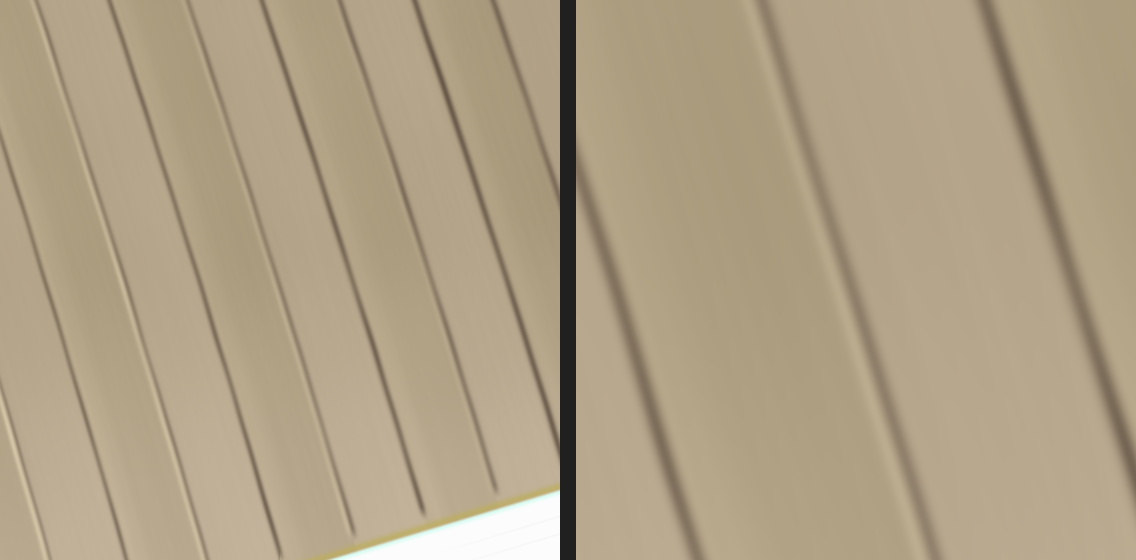
Left: the whole. Right: its middle third, enlarged.
Give the GLSL for this texture, as a WebGL 1 fragment shader.

```glsl
precision highp float;
// Slanted beige cladding boards that alternate in tone, parted by soft seams
// with a lit lip and a shadow, ending at a bright strip in the lower right.
// Seams come from a slightly fanned, bowed coordinate; noise varies their wear.

uniform vec2 u_resolution;

const float PITCH = 0.1361;
const vec3 BOARD_LIGHT = vec3(0.705, 0.642, 0.536);
const vec3 BOARD_DARK  = vec3(0.673, 0.612, 0.497);
const vec3 SEAM_SHADOW = vec3(0.405, 0.345, 0.285);
const vec3 SEAM_LIP    = vec3(0.835, 0.775, 0.655);
const vec3 RIM_OLIVE   = vec3(0.74, 0.68, 0.37);
const vec3 GLARE       = vec3(0.99, 0.99, 0.99);
const vec3 GLARE_CYAN  = vec3(0.86, 0.99, 0.95);

float hash(float n) {
  return fract(sin(n * 12.99 + 4.1) * 437.58);
}

vec2 gradientAt(vec2 cell) {
  float angle = 6.2832 * fract(sin(dot(cell, vec2(127.1, 311.7))) * 4375.85);
  return vec2(cos(angle), sin(angle));
}

// Gradient noise, roughly -0.7 to 0.7
float noise(vec2 p) {
  vec2 i = floor(p);
  vec2 f = p - i;
  vec2 w = f * f * f * (f * (f * 6.0 - 15.0) + 10.0);
  vec2 r = vec2(1.0, 0.0);
  float low  = mix(dot(gradientAt(i), f), dot(gradientAt(i + r), f - r), w.x);
  float high = mix(dot(gradientAt(i + r.yx), f - r.yx),
                   dot(gradientAt(i + r.xx), f - r.xx), w.x);
  return mix(low, high, w.y);
}

// Soft line profile centred on zero
float ridge(float x, float width) {
  return exp(-x * x / (width * width));
}

// Tone of one board; across runs from 0 to 1 between its seams
vec3 boardColor(float index, float across) {
  float odd = mod(index, 2.0);
  vec3 color = mix(BOARD_LIGHT, BOARD_DARK, odd);
  float slope = mix(0.012, -0.012, odd) * (across - 0.5);
  float softBand = 0.022 * odd * ridge(across - 0.15, 0.15);
  return color + slope + softBand + 0.01 * (hash(index) - 0.5);
}

// Lit lip to the left of a seam and shadow to its right
vec3 addSeam(vec3 color, float offset, float index, float depth, float fade) {
  float odd = mod(index, 2.0);
  float wear = 1.0 + 0.45 * noise(vec2(depth * 7.0, index * 5.3));
  float leftness = clamp(0.9 - 0.1 * (index + 2.0), 0.0, 1.0);
  float lip = (1.0 - odd) * leftness * mix(0.65, 1.0, depth);
  float shadow = mix(0.48, 0.66, odd) + 0.035 * index;
  float shadowWidth = 0.0050 + 0.0003 * index;
  float shadowPlace = mix(0.0038, 0.0, odd);
  color = mix(color, SEAM_LIP, fade * wear * 0.22 * odd * leftness
              * ridge(offset - 0.010, 0.006));
  color = mix(color, SEAM_SHADOW, fade * wear * clamp(shadow, 0.0, 0.85)
              * ridge(offset - shadowPlace, shadowWidth));
  return mix(color, SEAM_LIP, fade * wear * lip * ridge(offset + 0.0042, 0.0048));
}

// Bright strip with an olive rim; edge is the distance above its border
vec3 addGlare(vec3 color, float edge, float along) {
  color = mix(color, RIM_OLIVE, 0.75 * ridge(edge - 0.006, 0.007));
  float faintLines = ridge(edge + 0.045, 0.002) + ridge(edge + 0.075, 0.002);
  vec3 strip = GLARE - 0.022 * faintLines * smoothstep(0.7, 0.95, along);
  strip = mix(strip, GLARE_CYAN, ridge(edge + 0.003, 0.005));
  return mix(color, strip, smoothstep(0.003, -0.004, edge));
}

void main() {
  vec2 uv = gl_FragCoord.xy / u_resolution;
  float depth = 1.0 - uv.y;

  // Seam coordinate: slanted, gently bowed, wider apart lower down
  float pitch = PITCH + 0.0025 * depth;
  float bow = 0.022 * depth * (1.0 - depth);
  float wobble = 0.0016 * noise(vec2(depth * 9.0, uv.x * 3.0));
  float s = (uv.x - 0.0586 - 0.306 * depth - bow - wobble) / pitch;
  float seam = floor(s + 0.5);
  float offset = (s - seam) * pitch - 0.005 * (hash(seam + 3.0) - 0.5);

  // Boards on both sides of the nearest seam
  float across = offset / pitch;
  vec3 color = mix(boardColor(seam - 1.0, across + 1.0),
                   boardColor(seam, across),
                   smoothstep(-0.003, 0.003, offset));

  // Light rising toward the lower end, dimmer upper right, faint grain
  color += vec3(0.050, 0.051, 0.062) * smoothstep(0.45, 1.05, depth + 0.12 * uv.x);
  color -= 0.022 * smoothstep(0.7, 1.1, uv.x) * uv.y;
  color += 0.008 * noise(vec2(s * 14.0, depth * 3.0));
  color += 0.010 * noise(uv * 5.0);

  // Seams die out just before the bright strip
  float edge = (uv.y - 0.302 * (uv.x - 0.586)) / 1.0446;
  float fade = smoothstep(0.015, 0.045, edge + 0.03 * step(uv.x, 0.5));
  color = addSeam(color, offset, seam, depth, fade);
  color = addGlare(color, edge, uv.x);

  gl_FragColor = vec4(clamp(color, 0.0, 1.0), 1.0);
}
```
